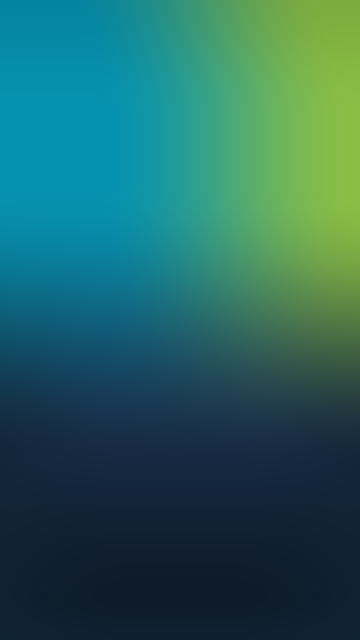
Write a Shadertoy shader that draws this background.

```glsl
// A soft portrait gradient: a blue-to-green glow fills the upper half and
// fades into deep navy below. Two smooth colour fields are blended by height,
// with a bent colour seam, a dim top edge and faint lighter lower borders.

const vec3 BLUE     = vec3(0.020, 0.573, 0.690);
const vec3 GREEN    = vec3(0.541, 0.745, 0.270);
const vec3 SLATE    = vec3(0.098, 0.180, 0.290);
const vec3 MIDNIGHT = vec3(0.053, 0.104, 0.162);
const vec3 BORDER   = vec3(0.067, 0.143, 0.210);

const float SEAM_START  = 0.27;  // where green begins, across the width
const float SEAM_END    = 1.0;
const float SEAM_BEND   = 0.08;  // leftward lean of the seam at the top
const float FADE_LOW    = 0.29;  // height where the glow has vanished
const float FADE_HIGH   = 0.72;  // height where the glow is full
const float FADE_SLOPE  = 0.02;  // extra downward reach on the right
const float TOP_DIM     = 0.10;
const float BORDER_MIX  = 0.75;
const float BOTTOM_LIFT = 0.5;

// Blue on the left, green on the right, dimmed towards the top edge.
vec3 upperGlow(vec2 uv) {
    float nearTop = smoothstep(0.82, 1.02, uv.y);
    float x = uv.x + SEAM_BEND * nearTop;
    vec3 glow = mix(BLUE, GREEN, smoothstep(SEAM_START, SEAM_END, x));
    return glow * (1.0 - TOP_DIM * nearTop);
}

// Slate sinking to midnight, slightly lighter along the sides and bottom.
vec3 lowerShade(vec2 uv) {
    vec3 shade = mix(MIDNIGHT, SLATE, smoothstep(0.05, 0.40, uv.y));
    float side = smoothstep(0.15, 0.60, abs(uv.x - 0.5));
    float bottom = 1.0 - smoothstep(0.0, 0.07, uv.y);
    shade = mix(shade, BORDER, BORDER_MIX * side);
    return mix(shade, BORDER, BOTTOM_LIFT * bottom);
}

void mainImage(out vec4 fragColor, in vec2 fragCoord) {
    vec2 uv = fragCoord / iResolution.xy;

    // Blend the two fields by height.
    float fade = smoothstep(FADE_LOW, FADE_HIGH, uv.y + FADE_SLOPE * uv.x);
    fragColor = vec4(mix(lowerShade(uv), upperGlow(uv), fade), 1.0);
}
```
